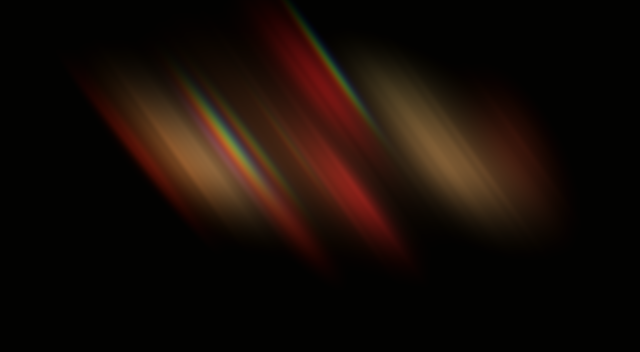
Give the GLSL for this background, as a WebGL 1 fragment shader.

```glsl
precision highp float;

uniform vec2 u_resolution;

const vec3 BASE = vec3(0.008, 0.008, 0.004);
const vec3 TAN_LEFT = vec3(0.57, 0.39, 0.23);
const vec3 TAN_RIGHT = vec3(0.47, 0.34, 0.20);
const vec3 BROWN = vec3(0.25, 0.145, 0.085);
const vec3 RUST = vec3(0.19, 0.065, 0.04);
const vec3 SAGE = vec3(0.10, 0.095, 0.055);
const vec3 RED = vec3(0.40, 0.045, 0.055);
const vec3 EMBER = vec3(0.24, 0.025, 0.02);
const vec3 PRISM = vec3(0.43, 0.36, 0.20);
const vec3 PRISM_EDGE = vec3(0.25, 0.29, 0.16);
const vec3 OLIVE = vec3(0.19, 0.17, 0.06);
const vec3 VIOLET = vec3(0.10, 0.03, 0.12);

const float LEAN = 0.72;          // sideways drift per unit of descent
const float BLACK_POINT = 0.018;  // trims the faint outer tails
const float GRAIN_SCALE = 55.0;   // streaks per canvas height
const float GRAIN_DEPTH = 0.14;

float hash(float n) {
  n = fract(n * 0.1031);
  n *= n + 33.33;
  return fract(n * (n + n));
}

float noise(float x) {
  float cell = floor(x);
  return mix(hash(cell), hash(cell + 1.0), smoothstep(0.0, 1.0, x - cell));
}

// Slanted glow: spread = (left, right), reach = (up, down).
// Dispersion moves red to the left and blue to the right.
vec3 glow(vec2 p, vec2 center, float lean, vec2 spread, vec2 reach, float dispersion) {
  vec2 d = p - center;
  vec3 across = d.x + lean * d.y + dispersion * vec3(1.0, 0.0, -1.0);
  across /= mix(vec3(spread.x), vec3(spread.y), step(0.0, across));
  float along = d.y / (d.y > 0.0 ? reach.x : reach.y);
  return exp(-across * across - along * along);
}

void main() {
  vec2 p = gl_FragCoord.xy / u_resolution.y;
  vec3 light = vec3(0.0);

  // Broad warm bodies
  light += TAN_LEFT * glow(p, vec2(0.565, 0.535), 0.78, vec2(0.105, 0.13), vec2(0.19, 0.14), 0.014);
  light += BROWN * glow(p, vec2(0.853, 0.55), LEAN, vec2(0.17, 0.20), vec2(0.26, 0.20), 0.01);
  light += TAN_RIGHT * glow(p, vec2(1.28, 0.535), 0.75, vec2(0.13, 0.14), vec2(0.20, 0.15), 0.0);
  light += RUST * glow(p, vec2(1.469, 0.575), 0.4, vec2(0.10, 0.09), vec2(0.16, 0.17), 0.0);
  light += SAGE * glow(p, vec2(1.114, 0.74), LEAN, vec2(0.09, 0.15), vec2(0.11, 0.14), 0.0);

  // Red outer rim on the left
  light += EMBER * glow(p, vec2(0.395, 0.56), 0.78, vec2(0.022, 0.04), vec2(0.18, 0.17), 0.0);

  // Red bands through the middle
  light += RED * glow(p, vec2(0.926, 0.751), 0.68, vec2(0.085, 0.045), vec2(0.18, 0.17), 0.004);
  light += RED * glow(p, vec2(1.019, 0.443), LEAN, vec2(0.075, 0.045), vec2(0.17, 0.14), 0.004);
  light += EMBER * glow(p, vec2(0.805, 0.39), LEAN, vec2(0.045), vec2(0.13), 0.0);

  // Prismatic streaks
  light += VIOLET * glow(p, vec2(0.612, 0.585), LEAN, vec2(0.018), vec2(0.12), 0.006);
  light += PRISM * glow(p, vec2(0.652, 0.597), LEAN, vec2(0.022), vec2(0.14, 0.13), 0.017);
  light += OLIVE * glow(p, vec2(0.725, 0.585), 0.75, vec2(0.017), vec2(0.15, 0.14), 0.012);
  light += 0.4 * OLIVE * glow(p, vec2(0.83, 0.585), LEAN, vec2(0.013), vec2(0.13), 0.008);
  light += PRISM_EDGE * glow(p, vec2(0.962, 0.782), 0.68, vec2(0.016), vec2(0.18, 0.13), 0.013);

  // Fine streaks along the slant
  float grain = noise((p.x + LEAN * p.y) * GRAIN_SCALE) - 0.5;
  light *= 1.0 + GRAIN_DEPTH * grain;

  gl_FragColor = vec4(BASE + max(light - BLACK_POINT, 0.0), 1.0);
}
```
